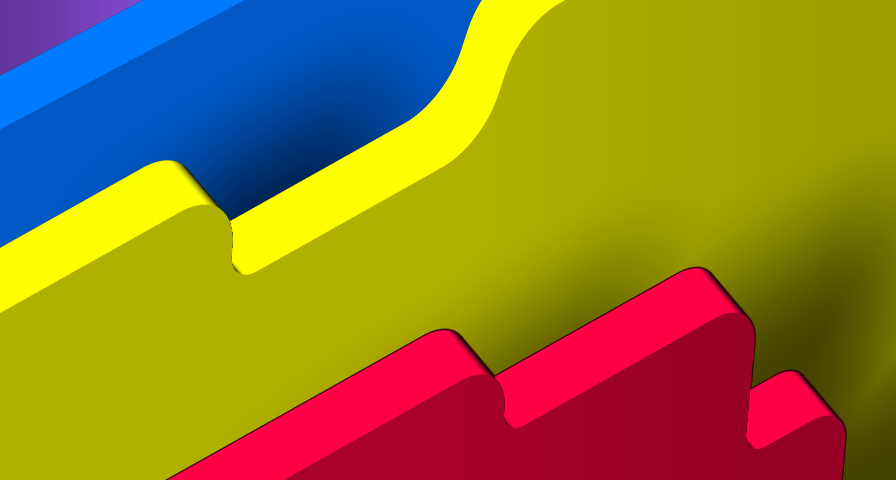
This background is drawn by a WebGL 2 fragment shader. Its source:

```glsl
#version 300 es
precision highp float;
// Stacked extruded plates with rounded steps: violet, blue, yellow and red.

#define VIEW vec2(7.68, 4.12)       // scene size across the canvas
#define BACK vec2(-0.32, 0.38)      // extrusion direction and depth
#define SLOPE vec2(-0.49, 0.872)    // normal of the sloping edges
#define SIDE vec2(0.996, -0.09)     // normal of the steep edges
#define LIGHT vec2(-0.8, 0.6)       // light on the walls
#define SHADOW_SHIFT vec2(0.9, 0.3) // where shadows fall
#define STEPS 40                    // samples through the depth
#define OUTLINE 0.01                // dark line around the front plate

uniform vec2 u_resolution;
out vec4 fragColor;

const int BLUE = 0, YELLOW = 1, RED = 2;

float plane(vec2 p, vec2 anchor, vec2 normal) {
    return dot(p - anchor, normal);
}

// Intersection and union with rounded corners
float roundMax(float a, float b, float r) {
    vec2 q = vec2(a, b) + r;
    return length(max(q, 0.0)) + min(max(q.x, q.y), 0.0) - r;
}

float roundMin(float a, float b, float r) {
    return -roundMax(-a, -b, r);
}

// A sloping top that ends in a steep side
float tooth(vec2 p, vec2 top, vec2 side, float r) {
    return roundMax(plane(p, top, SLOPE), plane(p, side, SIDE), r);
}

// Signed distance to the front face of each plate
float plate(int id, vec2 p) {
    if (id == BLUE) return plane(p, vec2(1.05, 3.565), vec2(-0.468, 0.884));
    if (id == YELLOW) {
        float low = tooth(p, vec2(0.6, 1.77), vec2(2.0, 2.07), 0.48);
        float middle = plane(p, vec2(3.0, 2.24), SLOPE);
        float high = roundMax(plane(p, vec2(4.9, 4.15), SLOPE),
                              plane(p, vec2(4.3, 3.37), -SIDE), 0.43);
        return roundMin(roundMin(low, middle, 0.23), high, 0.45);
    }
    float first = tooth(p, vec2(3.5, 0.6), vec2(4.34, 0.77), 0.4);
    float second = tooth(p, vec2(5.4, 0.98), vec2(6.44, 0.87), 0.36);
    float third = tooth(p, vec2(6.85, 0.45), vec2(7.24, 0.27), 0.3);
    return roundMin(roundMin(first, second, 0.18), third, 0.18);
}

float coverage(float d, float pixel) {
    return clamp(0.5 - d / pixel, 0.0, 1.0);
}

// Light on the wall at the point where the plate's outline is crossed
float wallLight(int id, vec2 p) {
    vec2 e = vec2(0.01, 0.0);
    vec2 n = vec2(plate(id, p + e.xy) - plate(id, p - e.xy),
                  plate(id, p + e.yx) - plate(id, p - e.yx));
    n /= max(length(n), 1e-5);
    return clamp(1.5 * dot(n, LIGHT) + 0.15, 0.06, 1.0);
}

// Paint a plate: sweep its face backwards for the wall, then add the face
vec3 paint(vec3 under, int id, vec2 p, float depth, vec3 wall, vec3 face,
           float outline, float pixel) {
    float front = plate(id, p);
    float previous = front, nearest = front, hit = 0.0;
    bool found = front < 0.0;
    for (int i = 1; i <= STEPS; i++) {
        float t = float(i) / float(STEPS);
        float d = plate(id, p - BACK * depth * t);
        if (!found && d < nearest) hit = t;
        if (!found && d < 0.0) {
            hit = t - d / (d - previous) / float(STEPS);
            found = true;
        }
        nearest = min(nearest, d);
        previous = d;
    }
    vec3 lit = wall * wallLight(id, p - BACK * depth * hit);
    vec3 color = mix(under, wall * 0.2, coverage(nearest - outline, pixel));
    color = mix(color, lit, coverage(nearest, pixel));
    return mix(color, face, coverage(front, pixel));
}

// Soft shadow that a plate casts on the one behind it
float shadow(int id, vec2 p, float fadeFrom, float fadeTo) {
    float d = plate(id, p - SHADOW_SHIFT);
    return (1.0 - smoothstep(-0.5, 1.1, d)) * smoothstep(fadeFrom, fadeTo, p.x);
}

void main() {
    vec2 p = gl_FragCoord.xy / u_resolution * VIEW;
    float pixel = VIEW.y / u_resolution.y;

    vec3 violet = mix(vec3(0.40, 0.21, 0.62), vec3(0.50, 0.28, 0.80),
                      smoothstep(0.0, 1.3, p.x));
    vec3 blueFace = mix(vec3(0.0, 0.345, 0.77), vec3(0.0, 0.10, 0.25),
                        shadow(YELLOW, p, 0.2, 2.2));
    vec3 yellowFace = mix(vec3(0.69, 0.69, 0.0), vec3(0.29, 0.29, 0.0),
                          shadow(RED, p, 1.2, 4.7));
    yellowFace *= 1.0 - 0.1 * smoothstep(3.5, 7.7, p.x);
    vec3 redFace = mix(vec3(0.66, 0.0, 0.17), vec3(0.59, 0.0, 0.15),
                       smoothstep(3.0, 7.0, p.x));

    vec3 color = paint(violet, BLUE, p, 0.84, vec3(0.0, 0.48, 1.0), blueFace, 0.0, pixel);
    color = paint(color, YELLOW, p, 1.0, vec3(1.0, 1.0, 0.0), yellowFace, 0.0, pixel);
    color = paint(color, RED, p, 1.0, vec3(1.0, 0.0, 0.28), redFace, OUTLINE, pixel);
    fragColor = vec4(color, 1.0);
}
```
